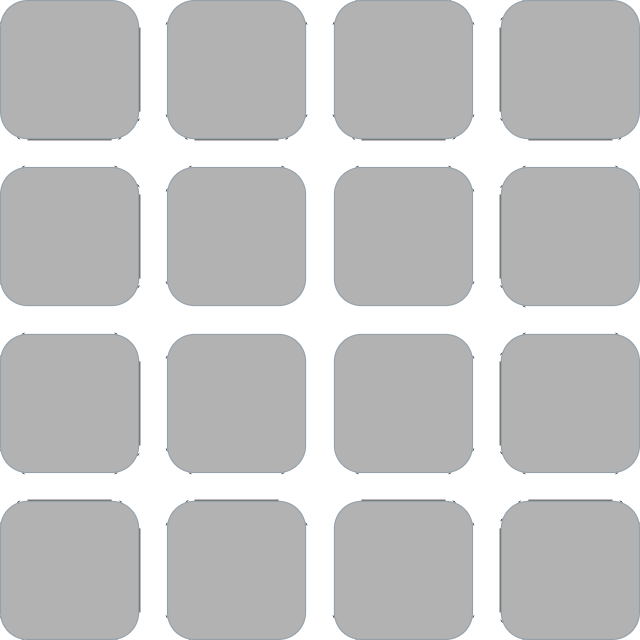
This pattern is drawn by a three.js fragment shader. Its source:

```glsl
// Four by four grid of rounded grey tiles with thin blue rims and chipped dark edges.
#define TILES 4.0
#define TILE_SIZE 0.2175
#define CORNER_RADIUS 0.0430
#define RIM_WIDTH 0.0018
#define EDGE_WIDTH 0.0019
#define CHIP_LENGTH 0.0036
#define CHIP_CHANCE 0.65
#define PAPER_COLOR vec3(1.0)
#define TILE_COLOR vec3(0.70)
#define RIM_COLOR vec3(0.58, 0.63, 0.67)
#define EDGE_COLOR vec3(0.36)

varying vec2 vUv;

float hash(vec2 p) {
  return fract(sin(dot(p, vec2(127.1, 311.7))) * 43758.5);
}

float roundedBox(vec2 p, float halfSize, float radius) {
  vec2 q = abs(p) - halfSize + radius;
  return length(max(q, 0.0)) + min(max(q.x, q.y), 0.0) - radius;
}

// Coverage of a region whose signed distance is negative inside.
float cover(float d, float pixel) {
  return clamp(0.5 - d / pixel, 0.0, 1.0);
}

void main() {
  float pixel = fwidth(vUv.x);
  float pitch = (1.0 - TILE_SIZE) / (TILES - 1.0);

  // Fold the canvas about its centre, then find the tile; ring is 0 inside, 1 outside.
  vec2 centred = vUv - 0.5;
  vec2 folded = abs(centred);
  vec2 ring = min(floor(folded / pitch), TILES * 0.5 - 1.0);
  vec2 local = folded - (ring + 0.5) * pitch;
  float d = roundedBox(local, 0.5 * TILE_SIZE, CORNER_RADIUS);

  // Coordinates of the nearest side: x across it, y along it.
  bool upright = abs(local.x) > abs(local.y);
  vec2 side = upright ? local : local.yx;
  vec2 sideRing = upright ? ring : ring.yx;
  float along = abs(side.y);
  float inward = 1.0 - step(0.0, side.x);
  float edged = inward * step(0.5, sideRing.x);

  // Tile body and rim.
  vec3 color = mix(PAPER_COLOR, RIM_COLOR, cover(d, pixel));
  color = mix(color, TILE_COLOR, cover(d + RIM_WIDTH, pixel));

  // Dark strip outside the straight part of the outer tiles' inward sides.
  float strip = cover(abs(d - 0.5 * EDGE_WIDTH) - 0.5 * EDGE_WIDTH, pixel);
  float straight = 0.5 * TILE_SIZE - CORNER_RADIUS;
  float edge = edged * strip * cover(along - straight, pixel);

  // Small chips where the sides turn into the corners.
  vec2 tileId = sign(centred) * (ring + 1.0);
  vec2 sideId = sign(side) + (upright ? 5.0 : 9.0);
  float chance = hash(tileId + sideId * 7.0);
  float clean = inward * (1.0 - sideRing.x) * (1.0 - sideRing.y);
  float always = (1.0 - inward) * (1.0 - sideRing.x);
  float present = max(always, step(chance, CHIP_CHANCE)) * (1.0 - clean);
  float place = straight + mix(0.0065, 0.011 + 0.005 * chance, edged);
  float slant = 0.8 * (d - 0.5 * EDGE_WIDTH);
  float chip = present * strip * cover(abs(along - place + slant) - 0.5 * CHIP_LENGTH, pixel);

  color = mix(color, EDGE_COLOR, max(edge, chip));
  gl_FragColor = vec4(color, 1.0);
}
```
